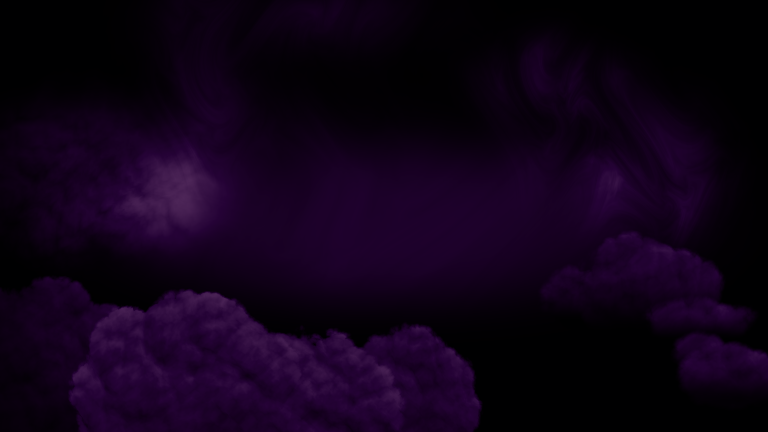
A Shadertoy shader for this background:

```glsl
// Dark violet night sky: soft central haze, smoky wisps and lit cumulus banks.
// Haze and wisps are gaussian glows modulated by layered, warped sines; the
// cumulus are ellipses swollen and shaded by several octaves of cellular noise.

const int MOUND_COUNT = 10;
// Cumulus ellipses, back to front: centre xy, radii zw (units of canvas height).
const vec4 MOUNDS[MOUND_COUNT] = vec4[](
    vec4(1.33, 0.31, 0.08, 0.07), vec4(1.60, 0.325, 0.085, 0.075),
    vec4(1.48, 0.33, 0.15, 0.13), vec4(1.62, 0.255, 0.13, 0.055),
    vec4(1.62, 0.18, 0.06, 0.05), vec4(1.69, 0.13, 0.12, 0.075),
    vec4(0.09, 0.12, 0.26, 0.23), vec4(0.94, 0.04, 0.17, 0.20),
    vec4(0.67, 0.00, 0.27, 0.25), vec4(0.44, 0.07, 0.27, 0.27));
// Brightness of each ellipse and the share of it kept at its base.
const vec2 MOUND_LIGHT[MOUND_COUNT] = vec2[](
    vec2(0.18, 0.0), vec2(0.20, 0.0), vec2(0.21, 0.0), vec2(0.20, 0.0),
    vec2(0.18, 0.0), vec2(0.21, 0.1), vec2(0.17, 0.3), vec2(0.22, 0.75),
    vec2(0.26, 0.7), vec2(0.26, 0.55));

vec2 hash2(vec2 p) {
    vec3 h = fract(p.xyx * vec3(0.1031, 0.1030, 0.0973));
    h += dot(h, h.yzx + 33.33);
    return fract((h.xx + h.yz) * h.zy);
}

// Squared distance to the nearest jittered cell point.
float cellular(vec2 p) {
    vec2 cell = floor(p), f = p - cell;
    float nearest = 2.0;
    for (int y = -1; y <= 1; y++)
        for (int x = -1; x <= 1; x++) {
            vec2 n = vec2(x, y);
            vec2 d = n + hash2(cell + n + 50.0) - f;
            nearest = min(nearest, dot(d, d));
        }
    return nearest;
}

// Rounded puffs, about 0.3 to 1.
float billow(vec2 p) {
    float sum = 0.0, amp = 0.5;
    for (int i = 0; i < 5; i++) {
        sum += amp * (1.0 - cellular(p));
        p = mat2(0.8, 0.6, -0.6, 0.8) * p * 2.0 + 7.3;
        amp *= 0.5;
    }
    return sum / 0.97;
}

// Smoky streaks from warped sines, about 0 to 1.
float smoke(vec2 p) {
    float sum = 0.0, amp = 0.5;
    for (int i = 0; i < 6; i++) {
        p += 0.7 * sin(p.yx * 1.3 + vec2(0.4, 1.9));
        sum += amp * sin(p.x) * cos(p.y);
        p = mat2(0.8, 0.6, -0.6, 0.8) * p * 1.8 + 1.7;
        amp *= 0.6;
    }
    return clamp(0.5 + 0.6 * sum, 0.0, 1.0);
}

// Elliptical glow; a higher power gives a flatter middle and firmer rim.
float glow(vec2 p, vec2 centre, vec2 radius, float power) {
    vec2 q = (p - centre) / radius;
    return exp(-pow(dot(q, q), power));
}

// Lays one cumulus ellipse over the light level behind it.
float addMound(float behind, vec2 p, vec4 mound, vec2 light, float puffs, float relief) {
    vec2 q = (p - mound.xy) / mound.zw;
    float size = min(mound.z, mound.w);
    float swell = (0.03 + 0.35 * size) * (puffs - 0.77);
    float depth = size * (1.0 - length(q)) + swell;
    float cover = smoothstep(-0.003, 0.014, depth);
    float fade = mix(light.y, 1.0, smoothstep(-0.8, 0.5, q.y));
    float rim = 0.8 + 0.25 * exp(-max(depth, 0.0) * 22.0);
    return mix(behind, light.x * fade * rim * relief, cover);
}

// Violet ramp: saturated when dim, paler in the highlights.
vec3 violet(float level) {
    float pale = max(level - 0.21, 0.0);
    return vec3(0.69 * level + 0.5 * pale, 0.1 * max(level - 0.12, 0.0) + 0.95 * pale, level + 0.002);
}

void mainImage(out vec4 fragColor, in vec2 fragCoord) {
    vec2 p = fragCoord / iResolution.y;
    p.x += 0.5 * (16.0 / 9.0 - iResolution.x / iResolution.y);

    float fog = smoke(p * 5.0);
    float streaks = smoke(p * vec2(13.0, 9.0) + 3.0);
    vec2 puffPos = p * 8.0 + 0.4 * fog;
    float puffs = billow(puffPos);
    float slope = puffs - billow(puffPos + vec2(0.07, 0.17));
    float relief = clamp(0.93 + 1.5 * slope + 0.6 * (puffs - 0.77), 0.35, 1.55);

    // Central haze
    float level = 0.155 * glow(p, vec2(0.90, 0.48), vec2(0.58, 0.19), 1.8) * (0.75 + 0.45 * fog);

    // Smoke rising at the upper left and along the top
    float plume = 0.13 * glow(p, vec2(0.46, 0.74), vec2(0.10, 0.21), 1.0)
                + 0.10 * glow(p, vec2(0.70, 0.97), vec2(0.25, 0.09), 1.0)
                + 0.05 * glow(p, vec2(0.72, 0.70), vec2(0.20, 0.10), 1.0);
    level += plume * (0.2 + 1.3 * streaks);

    // Smoke column on the right
    float column = 0.22 * glow(p, vec2(1.27, 0.81), vec2(0.13, 0.09), 1.2)
                 + 0.16 * glow(p, vec2(1.39, 0.65), vec2(0.17, 0.15), 1.2)
                 + 0.17 * glow(p, vec2(1.55, 0.57), vec2(0.13, 0.15), 1.2);
    level += column * (0.15 + 1.0 * streaks * streaks + 0.6 * streaks * fog);

    // Left cloud and its pale highlight
    vec2 swollen = p + 0.10 * (puffs - 0.77);
    float leftCloud = glow(swollen, vec2(0.20, 0.60), vec2(0.31, 0.17), 2.2);
    level += 0.145 * leftCloud * relief * (0.7 + 0.5 * fog);
    level += 0.13 * glow(mix(p, swollen, 0.5), vec2(0.40, 0.545), vec2(0.115, 0.11), 1.2);

    // Cumulus on the right and along the bottom
    for (int i = 0; i < MOUND_COUNT; i++)
        level = addMound(level, p, MOUNDS[i], MOUND_LIGHT[i], puffs, relief);

    level *= mix(0.45, 1.0, smoothstep(-0.02, 0.16, p.x));
    fragColor = vec4(violet(level), 1.0);
}
```
